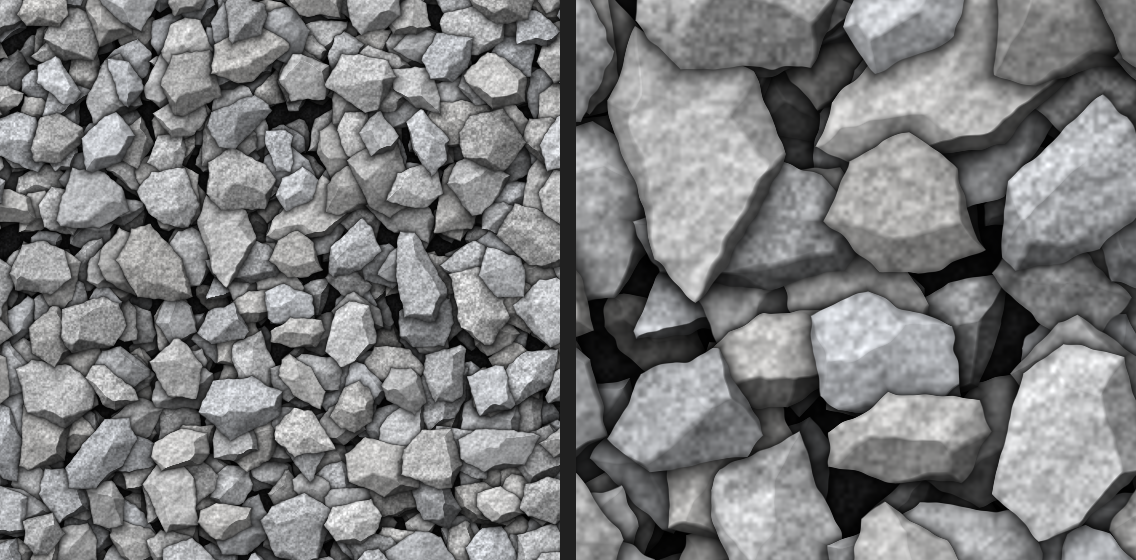
Left: the whole. Right: its middle third, enlarged.
This texture is drawn by a Shadertoy shader. Its source:

```glsl
// Crushed grey gravel: faceted angular stones piled in layers with dark gaps.
#define LAYERS 5
#define SIDES 7
#define CELL_DEEP 0.076
#define CELL_TOP 0.116
#define PRESENCE 0.92
#define SHADOW_REACH 0.0068
#define SHADOW_DEPTH 0.70
#define GRAIN 0.42
#define ROUGHNESS 0.75
#define EXPOSURE 1.21
#define GAP_COLOR vec3(0.13, 0.13, 0.135)
#define LIGHT normalize(vec3(-0.28, 0.48, 0.85))

vec3 hash3(vec3 p) {
    p = fract(p * vec3(0.1031, 0.1030, 0.0973));
    p += dot(p, p.yxz + 33.33);
    return fract((p.xxy + p.yxx) * p.zyx);
}

float noise(vec2 p) {
    vec2 i = floor(p), f = fract(p);
    f = f * f * (3.0 - 2.0 * f);
    float a = hash3(vec3(i, 7.0)).x;
    float b = hash3(vec3(i + vec2(1, 0), 7.0)).x;
    float c = hash3(vec3(i + vec2(0, 1), 7.0)).x;
    float d = hash3(vec3(i + vec2(1, 1), 7.0)).x;
    return mix(mix(a, b, f.x), mix(c, d, f.x), f.y);
}

float roughHeight(vec2 p) {
    return 0.6 * noise(p * 48.0) + 0.3 * noise(p * 105.0 + 9.0) + 0.2 * noise(p * 210.0);
}

// Convex stone of unit size: returns outline distance, writes the surface slope.
float stone(vec2 q, vec3 seed, vec3 rnd, out vec2 slope) {
    slope = (rnd.xy - 0.5) * 0.75;
    float height = 0.24 + 0.3 * rnd.z - dot(q, slope);
    float outline = -10.0;
    for (int k = 0; k < SIDES; k++) {
        vec3 h = hash3(seed + vec3(0.0, 0.0, 11.0 + float(k)));
        float angle = 6.2832 * (float(k) + 0.75 * h.x) / float(SIDES);
        vec2 dir = vec2(cos(angle), sin(angle));
        float edge = dot(q, dir) - mix(0.62, 1.0, h.y);
        outline = max(outline, edge);
        // Blend each bevel into the facets found so far
        float steep = mix(0.55, 2.3, h.z * h.z);
        float bevel = 0.05 - edge * steep;
        float t = clamp(0.5 + 0.5 * (bevel - height) / 0.035, 0.0, 1.0);
        height = mix(bevel, height, t) - 0.035 * t * (1.0 - t);
        slope = mix(dir * steep, slope, t);
    }
    return outline;
}

void mainImage(out vec4 fragColor, in vec2 fragCoord) {
    float pixel = 1.0 / min(iResolution.x, iResolution.y);
    vec2 uv = fragCoord * pixel;

    // Surface detail shared by all stones
    float relief = roughHeight(uv) - roughHeight(uv + vec2(-0.002, 0.0035));
    float speckle = 0.65 * noise(uv * 350.0) + 0.35 * noise(uv * 190.0 + 31.0) - 0.5;
    vec2 chips = vec2(noise(uv * 42.0), noise(uv * 42.0 + 57.0)) - 0.5;
    chips += 0.5 * vec2(noise(uv * 120.0), noise(uv * 120.0 + 23.0)) - 0.25;
    vec2 chipped = uv + 0.005 * chips;

    vec3 color = GAP_COLOR * (0.8 + speckle);
    for (int layer = 0; layer < LAYERS; layer++) {
        float level = float(layer) / float(LAYERS - 1);
        float cell = mix(CELL_DEEP, CELL_TOP, level);
        vec2 grid = chipped / cell + 17.37 * float(layer + 1);
        vec2 home = floor(grid);
        for (int n = 0; n < 9; n++) {
            vec2 id = home + vec2(n % 3 - 1, n / 3 - 1);
            vec3 seed = vec3(id, 40.0 * float(layer + 1));
            vec3 place = hash3(seed);
            if (place.z > PRESENCE) continue;
            vec3 form = hash3(seed + vec3(0, 0, 1));
            vec3 look = hash3(seed + vec3(0, 0, 2));
            vec2 p = (grid - id - 0.5 - 0.6 * (place.xy - 0.5)) * cell;
            float size = cell * mix(0.37, 0.64, form.x);
            if (length(p) > size * 1.75 + 0.02) continue;

            // Turn and stretch the stone
            float turn = 6.2832 * form.y;
            mat2 spin = mat2(cos(turn), -sin(turn), sin(turn), cos(turn));
            float longness = mix(1.0, 1.32, form.z);
            vec2 stretch = vec2(1.0 / longness, longness);
            vec2 slope;
            float d = size * stone(spin * p * stretch / size, seed, look, slope);

            // Contact shadow, stronger below the stone
            float below = smoothstep(0.5, -0.5, p.y / size);
            float shade = exp(-max(d, 0.0) / (SHADOW_REACH * mix(0.6, 1.2, below)));
            color *= 1.0 - SHADOW_DEPTH * shade;

            // Facet light, rock tone and grain
            vec3 normal = normalize(vec3((slope * stretch) * spin, 1.0));
            float lit = max(dot(normal, LIGHT), 0.0);
            vec3 tone = hash3(seed + vec3(0, 0, 3));
            float value = EXPOSURE * mix(0.58, 0.78, tone.x) * (0.25 + 0.78 * lit);
            value *= mix(0.66, 1.0, smoothstep(0.0, 0.3, level));
            value *= mix(0.80, 1.0, smoothstep(0.0, 0.004, -d));
            // Roll off the brightest faces before adding the grain
            value -= 0.5 * max(value - 0.72, 0.0);
            value *= 1.0 + ROUGHNESS * relief + GRAIN * mix(0.5, 1.3, tone.y) * speckle;
            vec3 tint = mix(vec3(0.985, 1.0, 1.025), vec3(1.006, 1.0, 0.99), tone.z);
            float cover = smoothstep(0.7 * pixel, -0.7 * pixel, d);
            color = mix(color, value * tint, cover);
        }
    }
    fragColor = vec4(clamp(color, 0.0, 1.0), 1.0);
}
```
